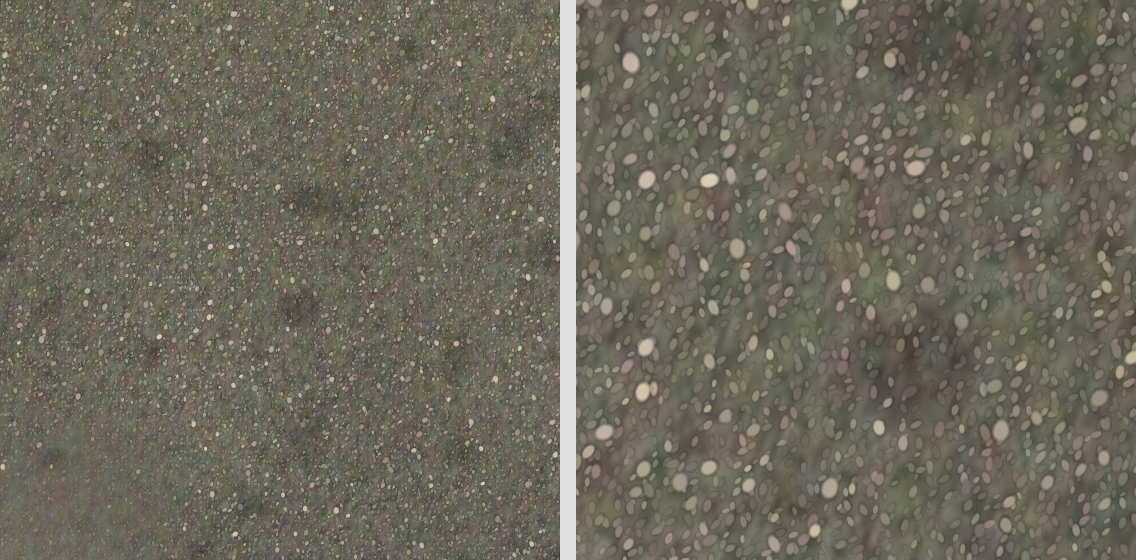
Left: the whole. Right: its middle third, enlarged.
A WebGL 1 fragment shader for this texture:

```glsl
precision highp float;
uniform vec2 u_resolution;

vec3 hash3(vec2 p) {
  vec3 q = fract(p.xyx * vec3(0.1031, 0.1030, 0.0973));
  q += dot(q, q.yxz + 33.33);
  return fract((q.xxy + q.yzz) * q.zyx);
}

// Smooth noise with three independent channels
vec3 noise3(vec2 p) {
  vec2 cell = floor(p);
  vec2 f = fract(p);
  f = f * f * (3.0 - 2.0 * f);
  return mix(mix(hash3(cell), hash3(cell + vec2(1.0, 0.0)), f.x),
             mix(hash3(cell + vec2(0.0, 1.0)), hash3(cell + 1.0), f.x), f.y);
}

vec2 turn(vec2 p, float angle) {
  float c = cos(angle), s = sin(angle);
  return vec2(c * p.x - s * p.y, s * p.x + c * p.y);
}

// Lays tilted pebbles with a dark rim over the ground colour
vec3 addGrains(vec3 ground, vec2 uv, float density, float presence,
               vec2 radii, vec2 toneRange, float seed) {
  vec2 p = uv * density + seed;
  vec2 home = floor(p);
  float cover = 0.0, rim = 0.0;
  vec3 stone = ground;
  for (int j = -1; j <= 1; j++) {
    for (int i = -1; i <= 1; i++) {
      vec2 cell = home + vec2(float(i), float(j));
      vec3 place = hash3(cell);
      vec3 look = hash3(cell + 71.7);
      if (place.z > presence) continue;
      vec2 local = turn(p - cell - 0.15 - 0.7 * place.xy, 0.35 + 1.7 * (look.x - 0.5));
      float d = length(local / (radii * (0.7 + 0.6 * look.y)));
      d += 0.35 * (noise3(p * 2.3 + 19.0).x - 0.5);
      float body = 1.0 - smoothstep(0.6, 1.15, d);
      rim = max(rim, 1.0 - smoothstep(0.9, 1.55, d));
      if (body > cover) {
        cover = body;
        float tone = mix(toneRange.x, toneRange.y, look.z * look.z);
        vec3 tint = mix(vec3(1.0, 0.98, 0.83), vec3(1.02, 0.93, 0.85), look.y);
        stone = tone * tint;
      }
    }
  }
  return mix(ground * (1.0 - 0.13 * rim), stone, cover);
}

void main() {
  vec2 uv = gl_FragCoord.xy / u_resolution;
  vec2 slanted = turn(uv, 0.35) * vec2(1.0, 0.6);
  vec3 broad = noise3(uv * 5.0 + 3.0);

  // Worn, smoother area in the lower left corner
  float worn = 1.0 - smoothstep(0.12, 0.36,
      length((uv - vec2(0.04, 0.06)) * vec2(1.0, 1.2)) + 0.12 * (broad.x - 0.5));

  // Fine binder between the stones
  float grit = 0.6 * noise3(slanted * 230.0).x + 0.4 * noise3(slanted * 110.0 + 40.0).y;
  vec3 color = (0.405 + 0.22 * (grit - 0.5)) * vec3(1.0, 0.97, 0.84);

  // Stones from small to large
  color = addGrains(color, uv, 122.0, 0.92, vec2(0.23, 0.42), vec2(0.43, 0.60), 11.0);
  color = addGrains(color, uv, 86.0, 0.38 - 0.2 * worn + 0.15 * (broad.y - 0.5),
                    vec2(0.22, 0.36), vec2(0.47, 0.70), 207.0);
  color = mix(color, vec3(0.43, 0.41, 0.36), 0.5 * worn);
  color = addGrains(color, uv, 47.0, 0.17 - 0.12 * worn + 0.12 * (broad.z - 0.5),
                    vec2(0.19, 0.25), vec2(0.59, 0.84), 419.0);

  // Stains, uneven light and faint colour drift
  float stain = smoothstep(0.76, 0.95, noise3(uv * 11.0 + 57.0).x);
  color *= 1.0 - 0.16 * stain;
  color *= 1.0 + 0.08 * (noise3(uv * 3.0 + 91.0).x - 0.5);
  color += 0.045 * (noise3(uv * 55.0 + 23.0) - 0.5);
  color += vec3(0.004, 0.004, -0.014) * (uv.y - 0.4);
  gl_FragColor = vec4(clamp(color, 0.0, 1.0), 1.0);
}
```
